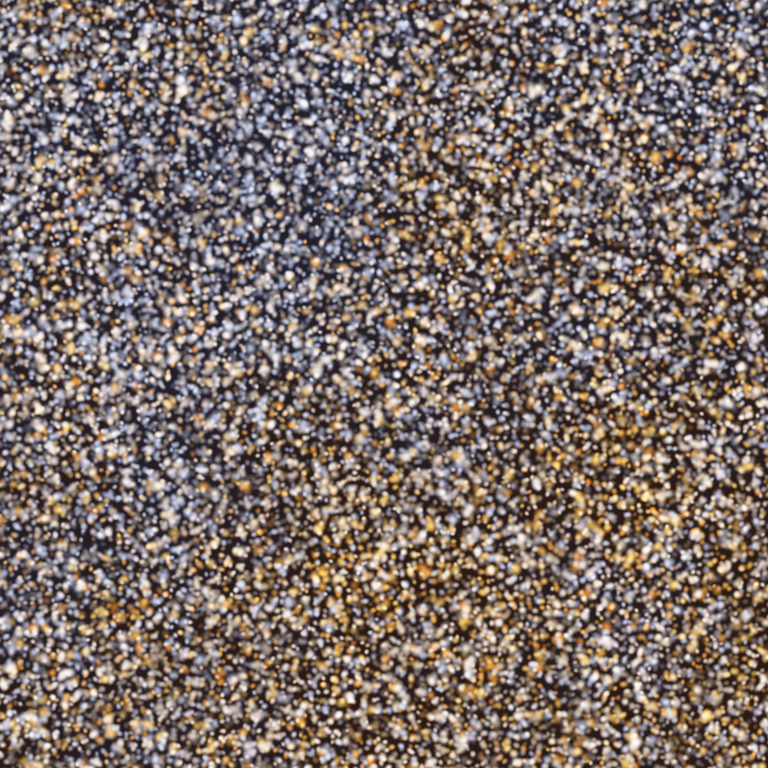
Write a three.js fragment shader that draws this texture.

```glsl
// Dense field of soft glittering grains in lilac white, peach and gold on near black.
// Three jittered grids of round grains, fine to coarse, are screened over each other;
// slow noise and a diagonal drift shift the field from cool to warm.
#define FINE_CELLS 114.0
#define MEDIUM_CELLS 84.0
#define COARSE_CELLS 61.0
#define GRAIN_RADIUS 0.63
#define COOL_SHARE 0.37
#define GOLD_SHARE 0.23
#define COOL_COLOR vec3(0.71, 0.76, 0.91)
#define PEACH_COLOR vec3(0.96, 0.85, 0.75)
#define GOLD_COLOR vec3(1.0, 0.77, 0.36)
#define ORANGE_COLOR vec3(0.95, 0.50, 0.08)
#define COOL_SHADOW vec3(0.13, 0.12, 0.17)
#define WARM_SHADOW vec3(0.16, 0.10, 0.08)

varying vec2 vUv;

vec4 hash4(vec2 p) {
  vec4 q = fract(p.xyxy * vec4(0.1031, 0.1030, 0.0973, 0.1099));
  q += dot(q, q.wzxy + 33.33);
  return fract((q.xxyz + q.yzzw) * q.zywx);
}

float valueNoise(vec2 p) {
  vec2 cell = floor(p);
  vec2 f = fract(p);
  f = f * f * (3.0 - 2.0 * f);
  float low = mix(hash4(cell).x, hash4(cell + vec2(1.0, 0.0)).x, f.x);
  float high = mix(hash4(cell + vec2(0.0, 1.0)).x, hash4(cell + 1.0).x, f.x);
  return mix(low, high, f.y);
}

float cloud(vec2 p) {
  return 0.5 * valueNoise(p) + 0.3 * valueNoise(p * 2.3 + 7.0)
       + 0.2 * valueNoise(p * 5.1 + 19.0);
}

// Pick a cool, peach or gold tint; warmth moves the shares
vec3 grainColor(float pick, float shade, float warmth) {
  float coolLimit = COOL_SHARE - 0.30 * warmth;
  float goldLimit = 1.0 - GOLD_SHARE - 0.22 * warmth;
  vec3 gold = mix(GOLD_COLOR, ORANGE_COLOR, shade * shade);
  vec3 pale = mix(PEACH_COLOR, vec3(0.95), 0.4 * shade);
  vec3 color = mix(COOL_COLOR, pale, smoothstep(-0.08, 0.08, pick - coolLimit));
  return mix(color, gold, smoothstep(-0.05, 0.05, pick - goldLimit));
}

// Light left unblocked by one grid of grains, per channel
vec3 grainLayer(vec2 p, float seed, float filled, float dimmest, float warmth, float glow) {
  vec2 home = floor(p);
  vec3 remaining = vec3(1.0);
  for (int y = -1; y <= 1; y++) {
    for (int x = -1; x <= 1; x++) {
      vec2 cell = home + vec2(float(x), float(y));
      vec4 place = hash4(cell + seed);
      vec4 look = hash4(cell + seed + 211.0);
      // Slightly stretched disc with a soft rim
      vec2 offset = p - cell - place.xy;
      float angle = 6.2832 * look.w;
      vec2 axis = vec2(cos(angle), sin(angle));
      vec2 local = vec2(dot(offset, axis), dot(offset, vec2(-axis.y, axis.x)) * 1.18);
      float radius = GRAIN_RADIUS * mix(0.85, 1.28, place.z);
      float body = max(0.0, 1.0 - dot(local, local) / (radius * radius));
      float brightness = min(1.0, mix(dimmest, 1.0, look.z) * glow);
      float present = step(place.w, filled);
      vec3 color = grainColor(look.x, look.y, warmth);
      remaining *= 1.0 - color * (body * body * brightness * present);
    }
  }
  return remaining;
}

void main() {
  // Slow drift of tint and brightness
  float drift = 0.30 * vUv.x - 0.75 * vUv.y + 0.22;
  float warmth = clamp(drift + 1.5 * (cloud(vUv * 5.0 + 3.0) - 0.5), -0.7, 0.9);
  float glow = 0.78 + 0.46 * cloud(vUv * 11.0 + 41.0);

  // Turned grids hide the shared cell directions
  vec2 turned = mat2(0.8, 0.6, -0.6, 0.8) * vUv;
  vec2 tilted = mat2(0.96, -0.28, 0.28, 0.96) * vUv;
  vec3 shadow = mix(COOL_SHADOW, WARM_SHADOW, clamp(0.5 + warmth, 0.0, 1.0));

  // Screen the layers over the shadow
  vec3 remaining = 1.0 - shadow;
  remaining *= grainLayer(vUv * FINE_CELLS + 50.0, 13.0, 1.0, 0.22, warmth, glow);
  remaining *= grainLayer(turned * MEDIUM_CELLS + 150.0, 57.0, 0.78, 0.25, warmth, glow);
  remaining *= grainLayer(tilted * COARSE_CELLS + 90.0, 101.0, 0.34, 0.65, warmth + 0.35, glow);
  gl_FragColor = vec4(1.0 - remaining, 1.0);
}
```
